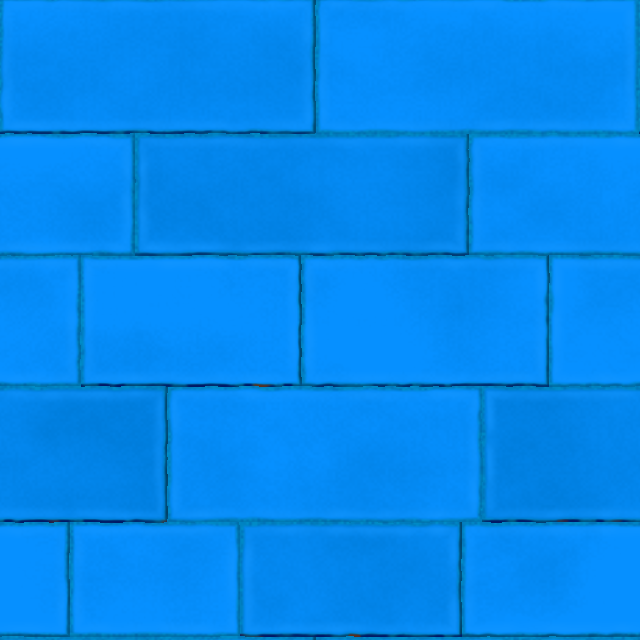
This texture is drawn by a three.js fragment shader. Its source:

```glsl
// Blue wall of five uneven courses of blocks that tiles on both axes.
// Each course sets its joints, block tones and shadow depths; rounded-box
// distances draw the mortar and rims, and periodic noise adds wear and grain.
varying vec2 vUv;

const vec3 BRIGHT_BLUE = vec3(0.025, 0.565, 1.0);
const vec3 SHADE_BLUE = vec3(0.0, 0.495, 0.87);
const vec3 RIM_BLUE = vec3(0.08, 0.59, 1.0);
const vec3 MORTAR_TEAL = vec3(0.0, 0.50, 0.73);
const vec3 JOINT_DARK = vec3(0.0, 0.25, 0.40);
const vec3 JOINT_NAVY = vec3(0.0, 0.06, 0.40);
const vec3 RUST = vec3(0.42, 0.17, 0.05);
const float BASE_Y = 0.005;
const float CORNER_RADIUS = 0.009;
const float MORTAR_WIDTH = 0.0065;
const float SHADOW_WIDTH = 0.0058;
const float WOBBLE = 0.0022;
const float GRAIN = 0.22;

float hash(vec2 p) {
  return fract(sin(dot(p, vec2(127.1, 311.7))) * 43758.547);
}

// Value noise that repeats after "cells" lattice steps
float noise(vec2 uv, vec2 cells) {
  vec2 p = uv * cells;
  vec2 i = floor(p);
  vec2 f = fract(p);
  f = f * f * (3.0 - 2.0 * f);
  vec2 a = mod(i, cells);
  vec2 b = mod(i + 1.0, cells);
  return mix(mix(hash(a), hash(vec2(b.x, a.y)), f.x),
             mix(hash(vec2(a.x, b.y)), hash(b), f.x), f.y);
}

float clouds(vec2 uv) {
  float sum = 0.0;
  float weight = 0.5;
  vec2 cells = vec2(7.0, 9.0);
  for (int i = 0; i < 4; i++) {
    sum += weight * noise(uv, cells);
    cells *= 2.0;
    weight *= 0.5;
  }
  return sum / 0.9375;
}

// Vertical span, joints, tones and shadow depths; a doubled joint means two blocks
void course(float y, out vec2 span, out vec3 joints, out vec3 tone, out vec3 depth) {
  if (y < 0.184) {
    span = vec2(BASE_Y, 0.184);
    joints = vec3(0.109, 0.375, 0.721);
    tone = vec3(0.10, 0.60, 0.12);
    depth = vec3(0.30, 1.0, 0.70);
  } else if (y < 0.396) {
    span = vec2(0.184, 0.396);
    joints = vec3(0.262, 0.753, 0.753);
    tone = vec3(0.22, 0.0, 0.82);
    depth = vec3(0.18, 0.0, 0.95);
  } else if (y < 0.601) {
    span = vec2(0.396, 0.601);
    joints = vec3(0.126, 0.471, 0.858);
    tone = vec3(0.10, 0.22, 0.10);
    depth = vec3(1.0, 0.85, 0.32);
  } else if (y < 0.791) {
    span = vec2(0.601, 0.791);
    joints = vec3(0.211, 0.733, 0.733);
    tone = vec3(0.68, 0.0, 0.12);
    depth = vec3(0.80, 0.0, 0.42);
  } else {
    span = vec2(0.791, 1.0 + BASE_Y);
    joints = vec3(0.493, 0.998, 0.998);
    tone = vec3(0.24, 0.0, 0.38);
    depth = vec3(0.12, 0.0, 0.85);
  }
}

void main() {
  // Slightly rough joints
  vec2 p = vUv + WOBBLE * (vec2(noise(vUv, vec2(60.0)), noise(vUv + 0.37, vec2(60.0))) - 0.5);
  p.y = BASE_Y + fract(p.y - BASE_Y);

  // Find the block, wrapping across the side edges
  vec2 rows;
  vec3 joints, tones, depths;
  course(p.y, rows, joints, tones, depths);
  vec2 cols = vec2(joints.z - 1.0, joints.x);
  float tone = tones.z;
  float depth = depths.z;
  if (p.x >= joints.z) {
    cols = vec2(joints.z, joints.x + 1.0);
  } else if (p.x >= joints.y) {
    cols = joints.yz; tone = tones.y; depth = depths.y;
  } else if (p.x >= joints.x) {
    cols = joints.xy; tone = tones.x; depth = depths.x;
  }

  // Distance inward from the rounded block edge
  vec2 low = vec2(cols.x, rows.x);
  vec2 high = vec2(cols.y, rows.y);
  vec2 q = abs(p - 0.5 * (low + high)) - 0.5 * (high - low) + CORNER_RADIUS;
  float inset = CORNER_RADIUS - length(max(q, 0.0)) - min(max(q.x, q.y), 0.0);

  // Mottled block face
  float cloud = clouds(vUv);
  float grain = noise(vUv, vec2(230.0)) - 0.5;
  float shade = tone + 1.1 * (cloud - 0.5) + GRAIN * grain;
  vec3 color = mix(BRIGHT_BLUE, SHADE_BLUE, clamp(shade, 0.0, 1.1));

  // Worn pale rim and teal mortar
  float wear = noise(vUv, vec2(38.0));
  float rim = smoothstep(0.005, 0.011, inset) * (1.0 - smoothstep(0.011, 0.027, inset));
  color = mix(color, RIM_BLUE, rim * (0.15 + 0.5 * wear));
  float mortar = 1.0 - smoothstep(0.3 * MORTAR_WIDTH, 1.35 * MORTAR_WIDTH, inset + 0.003 * (wear - 0.5));
  color = mix(color, MORTAR_TEAL + vec3(0.0, 0.12, 0.08) * grain, 0.9 * mortar);

  // Shadow lines along the right and lower edges
  vec2 gap = vec2(high.x - p.x, p.y - low.y);
  vec2 line = 1.0 - smoothstep(vec2(0.25 * SHADOW_WIDTH), vec2(SHADOW_WIDTH), gap);
  float streak = noise(vUv, vec2(80.0));
  float strength = depth * (0.65 + 0.45 * streak);
  color = mix(color, JOINT_DARK, clamp(max(line.x, line.y) * strength, 0.0, 1.0));
  float deep = line.y * smoothstep(0.65, 1.0, depth);
  color = mix(color, JOINT_NAVY, deep * smoothstep(0.15, 0.7, streak) * 0.85);
  float rust = smoothstep(0.72, 0.85, noise(vUv + 0.21, vec2(34.0)));
  color = mix(color, RUST, deep * rust * smoothstep(0.9, 1.0, depth) * 0.8);

  gl_FragColor = vec4(clamp(color, 0.0, 1.0), 1.0);
}
```
